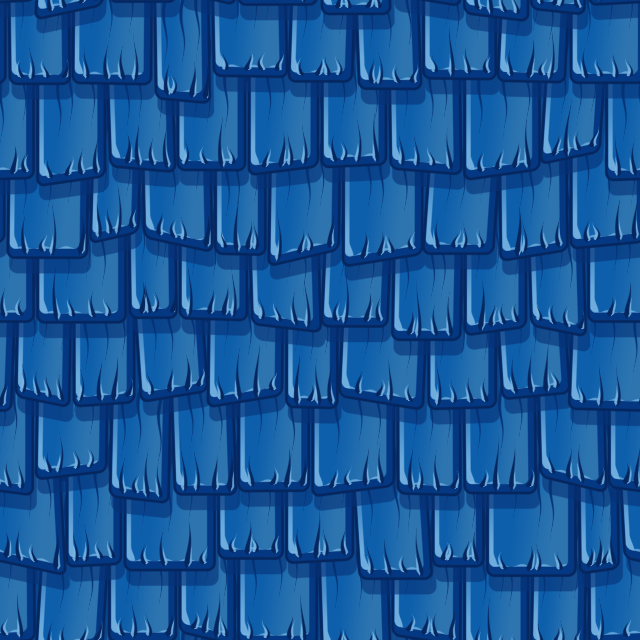
This texture is drawn by a three.js fragment shader. Its source:

```glsl
// Blue wooden roof shingles: eight overlapping rows of nine, alternate rows set off by half.
// Each shingle is a jittered rounded box with rim, bevel and cracks; rows are painted
// from the lowest layer up, each casting a shadow on the rows beneath it.
varying vec2 vUv;

float hash(vec2 p) {
  return fract(sin(dot(p, vec2(127.1, 311.7))) * 43758.5453);
}

// Random value of a shingle, wrapped so that the roof tiles
float rnd(vec2 id, float seed) {
  return hash(mod(id, vec2(9.0, 8.0)) + seed * 17.3);
}

float fill(float d) {
  return smoothstep(0.011, -0.011, d);
}

float roundBox(vec2 p, vec2 halfSize, float radius) {
  vec2 e = abs(p) - halfSize + radius;
  return length(max(e, 0.0)) + min(max(e.x, e.y), 0.0) - radius;
}

// Seam at the left of a shingle; most stay near the regular pitch
float seam(vec2 id) {
  float j = 2.0 * rnd(id, 1.0) - 1.0;
  float stagger = 0.5 * (1.0 - mod(id.y, 2.0));
  return (id.x + stagger + 0.3 * j * j * j) * 8.0 / 9.0;
}

// Shingle coordinates: x from its middle, y up from its lower edge
vec2 toShingle(vec2 p, vec2 id, float middle) {
  float tilt = 2.0 * rnd(id, 2.0) - 1.0;
  float lean = 2.0 * rnd(id, 3.0) - 1.0;
  vec2 q = p - vec2(middle, id.y - mix(-0.05, 0.28, rnd(id, 4.0)));
  q.y -= 0.24 * tilt * tilt * tilt * q.x;
  q.x += 0.07 * lean * lean * lean * (q.y - 0.6);
  return q;
}

float shingleShape(vec2 q, float halfW) {
  return roundBox(q - vec2(0.0, 1.1), vec2(halfW, 1.1), 0.11);
}

vec3 shingleColor(vec2 q, float halfW, float d, vec2 id) {
  vec3 outline = vec3(0.02, 0.15, 0.37);
  vec3 rim = vec3(0.02, 0.22, 0.51);
  vec3 light = vec3(0.47, 0.71, 0.89);

  // Face, set in from the thick right and lower rim
  float faceD = roundBox(q - vec2(-0.035, 1.2), vec2(halfW - 0.075, 1.07), 0.07);
  float across = q.x / halfW + 0.25 * (0.5 - q.y);
  vec3 face = mix(vec3(0.05, 0.37, 0.67), vec3(0.18, 0.46, 0.69), smoothstep(-0.6, 0.6, across));
  vec3 col = mix(rim, face, fill(faceD));

  // Bevel light on the left side and, broken, along the lower edge
  float left = q.x + halfW - 0.04;
  float strip = fill(max(faceD, left - 0.055 - 0.05 * smoothstep(0.32, 0.13, q.y)));
  col = mix(col, light, strip * mix(0.9, 0.5, smoothstep(0.3, 1.0, q.y)));
  float broken = 0.012 + 0.018 * sin(q.x * 23.0 + 6.0 * rnd(id, 5.0));
  col = mix(col, light, 0.75 * fill(max(faceD, q.y - 0.13 - broken)));

  // Cracks rising from the lower edge, each with a lit splinter
  for (int k = 0; k < 4; k++) {
    float n = float(k);
    float r = rnd(id, 6.0 + n);
    float x = halfW * (-0.72 + 0.42 * (n + 0.7 * r));
    float h = 0.14 + 0.42 * pow(rnd(id, 11.0 + n), 2.0);
    float t = (q.y - 0.11) / h;
    float dx = q.x - x - 0.025 * sin(t * 3.0 + 6.0 * r);
    float side = r < 0.5 ? -1.0 : 1.0;
    float splinter = abs(dx - 0.03 * side) - 0.028 * min(1.0 - (q.y - 0.12) / 0.17, 1.0 + 9.0 * t);
    col = mix(col, light, 0.9 * fill(splinter));
    float crack = abs(dx) - (0.018 + 0.018 * r) * min(1.0 - t, 1.0 + 6.0 * t);
    col = mix(col, outline, fill(crack));
  }

  // Long thin splits hanging down from the row above
  for (int k = 0; k < 3; k++) {
    float n = float(k);
    float x = halfW * (-0.6 + 0.5 * (n + 0.6 * rnd(id, 16.0 + n)));
    float t = (q.y - 0.85 + 0.3 * rnd(id, 20.0 + n)) / 0.55;
    float split = abs(q.x - x - 0.02 * sin(t * 5.0)) - 0.02 * min(t, 1.0);
    col = mix(col, rim * 0.9, fill(split));
  }
  return mix(col, outline, fill(-d - 0.033));
}

void main() {
  vec2 p = vUv * 8.0;
  vec3 col = vec3(0.02, 0.14, 0.35);

  for (int j = -1; j <= 1; j++) {
    float row = floor(p.y) + float(j);
    float column = floor(p.x * 9.0 / 8.0 - 0.5 * (1.0 - mod(row, 2.0)));
    float shadow = 0.0;
    vec3 rowColor = vec3(0.0);
    float cover = 0.0;

    for (int i = -1; i <= 1; i++) {
      vec2 id = vec2(column + float(i), row);
      float l = seam(id);
      float r = seam(id + vec2(1.0, 0.0));
      float halfW = 0.5 * (r - l) - 0.008;
      vec2 q = toShingle(p, id, 0.5 * (l + r));
      float d = shingleShape(q, halfW);
      shadow = max(shadow, fill(shingleShape(q + vec2(-0.035, 0.18), halfW)));
      float a = fill(d);
      rowColor = mix(rowColor, shingleColor(q, halfW, d, id), a);
      cover = a + cover * (1.0 - a);
    }
    col = mix(col, vec3(0.02, 0.19, 0.46), 0.6 * shadow);
    col = rowColor + col * (1.0 - cover);
  }
  gl_FragColor = vec4(col, 1.0);
}
```
